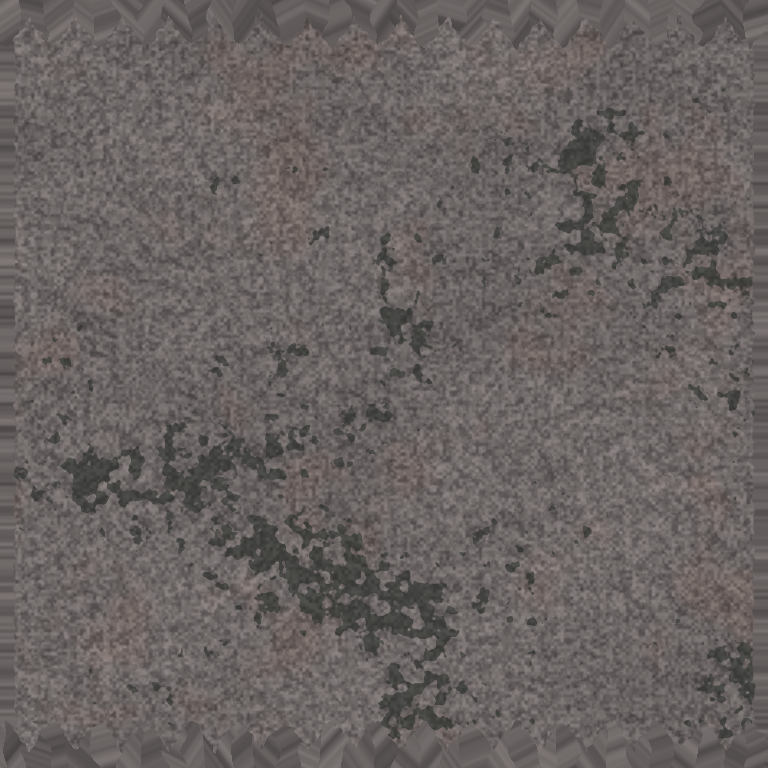
Give the GLSL for this texture, as a Shadertoy shader.

```glsl
// Weathered grey stone: fine grain and small flakes under clustered dark lichen.
// Layered value noise makes the slab; its rim is smeared sideways into streaks,
// and a toothed edge at top and bottom gives way to slanted shards.

const vec3 STONE_TINT = vec3(1.0, 0.942, 0.937);
const vec3 LICHEN_COLOR = vec3(0.245, 0.25, 0.238);
const vec3 RUST_SHIFT = vec3(0.022, 0.002, -0.008);
const float STONE_LEVEL = 0.442;
const float GRAIN_FREQ = 235.0;
const float GRAIN_CONTRAST = 0.17;
const float FLAKE_FREQ = 115.0;
const float FLAKE_DEPTH = 0.055;
const float CLOUD_FREQ = 9.0;
const float CLOUD_CONTRAST = 0.13;
const float LICHEN_FREQ = 68.0;
const float CLUSTER_FREQ = 7.0;
const float LICHEN_LIMIT = 0.80;
const vec2 LICHEN_CENTER = vec2(0.23, 0.31);
const float SIDE_RIM = 0.019;
const float TOOTH_WIDTH = 0.0605;
const float TOOTH_TIP = 0.021;
const float TOOTH_BASE = 0.062;

float hash(vec2 p) {
    return fract(sin(dot(p, vec2(127.1, 311.7))) * 43758.5);
}

float noise(vec2 p) {
    vec2 cell = floor(p);
    vec2 f = fract(p);
    f = f * f * (3.0 - 2.0 * f);
    float low = mix(hash(cell), hash(cell + vec2(1, 0)), f.x);
    float high = mix(hash(cell + vec2(0, 1)), hash(cell + vec2(1, 1)), f.x);
    return mix(low, high, f.y);
}

float fbm(vec2 p) {
    float sum = 0.0;
    float weight = 0.571;
    for (int i = 0; i < 3; i++) {
        sum += weight * noise(p);
        p = mat2(1.6, 1.2, -1.2, 1.6) * p + 17.3;
        weight *= 0.5;
    }
    return sum;
}

vec3 stone(vec2 p) {
    float cloud = fbm(p * CLOUD_FREQ + 4.7) - 0.5;
    float grain = noise(p * GRAIN_FREQ) - 0.5;

    // Small darker flakes, denser where the stone is dull
    float flakeField = fbm(p * FLAKE_FREQ + 31.0) - 0.4 * cloud;
    float flake = 1.0 - smoothstep(0.40, 0.50, flakeField);
    float tone = STONE_LEVEL + CLOUD_CONTRAST * cloud + GRAIN_CONTRAST * grain;
    vec3 color = (tone - FLAKE_DEPTH * flake) * STONE_TINT;
    color += RUST_SHIFT * smoothstep(0.58, 0.8, fbm(p * 13.0 + 61.0));

    // Ragged lichen, gathered in clusters and heaviest at lower left
    vec2 offset = (p - LICHEN_CENTER) / vec2(0.15, 0.11);
    float cluster = 1.2 * (fbm(p * CLUSTER_FREQ + 12.4) - 0.5);
    cluster += 0.15 * exp(-dot(offset, offset)) + 0.07 * (0.5 - p.y);
    float field = fbm(p * LICHEN_FREQ + 83.0) + cluster;
    float lichen = smoothstep(0.0, 0.07, field - LICHEN_LIMIT);
    return mix(color, LICHEN_COLOR + 0.09 * grain, 0.88 * lichen);
}

// Flat slanted streaks whose direction changes from facet to facet
vec3 shards(vec2 p) {
    float row = step(0.5, p.y);
    float along = p.x / (0.5 * TOOTH_WIDTH) + 0.7 * (noise(p * 45.0) - 0.5);
    float facet = floor(along);
    float lean = mod(facet, 2.0) < 1.0 ? 1.0 : -1.0;
    float angle = lean * mix(0.25, 1.0, hash(vec2(facet, row + 5.0)));
    float across = dot(p, vec2(-sin(angle), cos(angle)));
    float wide = noise(vec2(across * 75.0, facet * 7.0 + row));
    float thin = noise(vec2(across * 230.0, facet * 3.0 + row));
    float tone = 0.395 + 0.15 * (wide - 0.5) + 0.07 * (thin - 0.5);
    return tone * STONE_TINT;
}

// Straight horizontal streaks on the left and right rims
vec3 sideStreaks(vec2 p) {
    float side = 20.0 * step(0.5, p.x);
    float wide = noise(vec2(side, p.y * 70.0));
    float thin = noise(vec2(side + 3.0, p.y * 230.0));
    return (0.40 + 0.09 * (wide - 0.5) + 0.12 * (thin - 0.5)) * STONE_TINT;
}

void mainImage(out vec4 fragColor, in vec2 fragCoord) {
    vec2 p = fragCoord / iResolution.xy;
    float soft = 1.0 / iResolution.y;
    float ragged = noise(p * 140.0) - 0.5;

    // Pointed teeth bound the slab above and below
    float wave = abs(fract(p.x / TOOTH_WIDTH - 0.13) - 0.5) * 2.0;
    float toothEdge = mix(TOOTH_TIP, TOOTH_BASE, pow(wave, 0.8)) + 0.012 * ragged;
    float rimY = min(p.y, 1.0 - p.y);
    float rimX = min(p.x, 1.0 - p.x);
    float inTeeth = smoothstep(-soft, soft, rimY - toothEdge);
    float inSides = smoothstep(-soft, soft, rimX - SIDE_RIM - 0.005 * ragged);

    vec3 color = mix(sideStreaks(p), stone(p), inSides);
    float shardZone = 1.0 - inTeeth;
    shardZone *= max(inSides, smoothstep(-soft, soft, TOOTH_BASE - rimY));
    color = mix(color, shards(p), shardZone);
    fragColor = vec4(color, 1.0);
}
```
